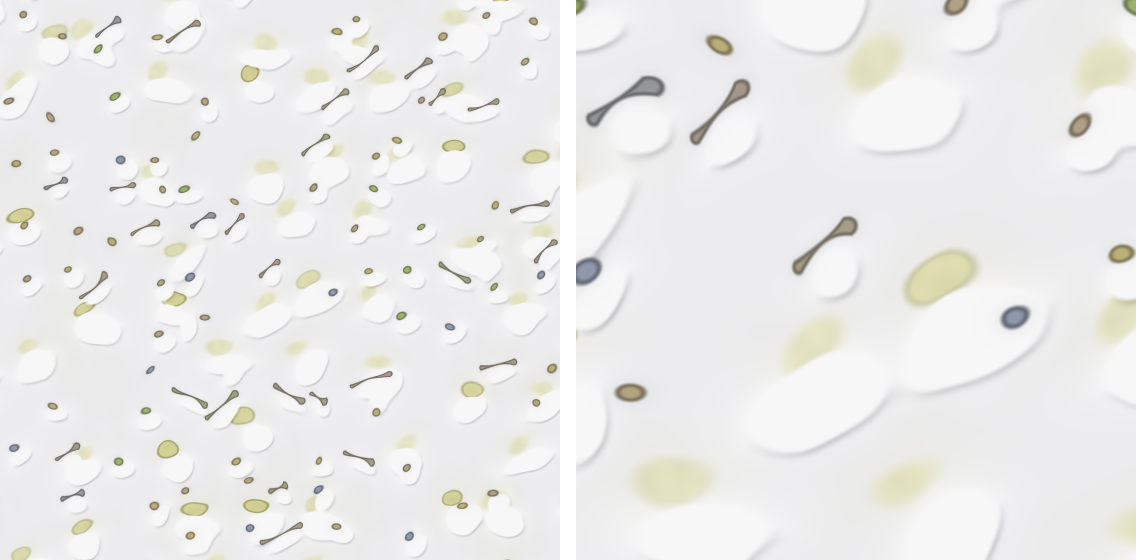
Left, the full canvas; right, a detail of the centre.
A Shadertoy shader for this texture:

```glsl
// Pale embossed paper: white pebbles with yellow-green leaves above them,
// scattered with small dark-rimmed seeds and tilted threads.
// Two jittered grids of ellipses, bent by gradient noise and lit from the upper left.

struct Field {
    float white;      // distance to the white pebbles
    float leaf;       // distance to the nearest leaf
    float crisp;      // sharpness of that leaf
    float seed;       // distance to the nearest seed or thread
    vec3 seedColor;
};

vec4 hash4(vec2 cell, float salt) {
    vec4 h = fract((cell.xyxy + salt * 17.0) * vec4(0.1031, 0.1030, 0.0973, 0.1099));
    h += dot(h, h.wzxy + 33.33);
    return fract((h.xxyz + h.yzzw) * h.zywx);
}

float cornerSlope(vec2 cell, vec2 offset) {
    float angle = 6.2832 * hash4(cell, 9.0).x;
    return dot(vec2(cos(angle), sin(angle)), offset);
}

float gradientNoise(vec2 p) {
    vec2 i = floor(p), f = fract(p);
    vec2 u = f * f * f * (f * (f * 6.0 - 15.0) + 10.0);
    float low = mix(cornerSlope(i, f), cornerSlope(i + vec2(1, 0), f - vec2(1, 0)), u.x);
    float high = mix(cornerSlope(i + vec2(0, 1), f - vec2(0, 1)), cornerSlope(i + 1.0, f - 1.0), u.x);
    return mix(low, high, u.y);
}

vec2 turn(vec2 p, float angle) {
    float c = cos(angle), s = sin(angle);
    return vec2(c * p.x + s * p.y, c * p.y - s * p.x);
}

float ellipse(vec2 p, vec2 radii, float angle) {
    return (length(turn(p, angle) / radii) - 1.0) * min(radii.x, radii.y);
}

float smoothMin(float a, float b, float k) {
    float h = max(k - abs(a - b), 0.0) / k;
    return min(a, b) - h * h * k * 0.25;
}

// Large pebbles, each with a lobe and a leaf at its upper left
void addPebbles(vec2 p, inout Field f) {
    vec2 home = floor(p * 8.0);
    for (int k = 0; k < 9; k++) {
        vec2 cell = home + vec2(k % 3 - 1, k / 3 - 1);
        vec4 a = hash4(cell, 1.0), b = hash4(cell, 2.0), c = hash4(cell, 3.0);
        if (a.z > 0.72) continue;
        vec2 q = p - (cell + 0.15 + 0.7 * a.xy) / 8.0;
        vec2 radii = vec2(0.025 + 0.022 * b.x, 0.017 + 0.012 * b.y);
        f.white = smoothMin(f.white, ellipse(q, radii, mix(-0.3, 0.8, b.z)), 0.01);
        if (b.w > 0.5) {
            vec2 lobe = q - vec2(mix(-0.02, 0.04, c.x), mix(-0.03, 0.015, c.y));
            f.white = smoothMin(f.white, ellipse(lobe, vec2(0.024, 0.014), c.z * 1.4), 0.012);
        }
        vec2 top = q - vec2(mix(-0.025, 0.005, c.w), radii.y + 0.011);
        float leaf = ellipse(top, vec2(0.016 + 0.008 * c.z, 0.010 + 0.005 * c.x), 0.1 + 0.6 * c.y);
        if (leaf < f.leaf) { f.leaf = leaf; f.crisp = smoothstep(0.4, 0.9, a.w); }
    }
}

// Small seeds and threads, most resting on a little pebble
void addSeeds(vec2 p, inout Field f) {
    vec2 home = floor(p * 13.0);
    for (int k = 0; k < 9; k++) {
        vec2 cell = home + vec2(k % 3 - 1, k / 3 - 1);
        vec4 a = hash4(cell, 5.0), b = hash4(cell, 6.0), c = hash4(cell, 7.0);
        if (a.z > 0.58) continue;
        vec2 q = p - (cell + 0.15 + 0.7 * a.xy) / 13.0;
        bool thread = a.w > 0.75;
        float angle = b.y > 0.85 ? -0.5 : mix(0.2, 0.8, b.x);
        float seed = ellipse(q, vec2(0.0075 + 0.002 * b.z, 0.0055 + 0.001 * b.w), angle);
        vec2 under = q - vec2(0.009, -0.016);
        vec2 radii = vec2(0.017, 0.012) + 0.004 * c.xy;
        if (thread) {
            float reach = mix(0.014, 0.034, b.z);
            vec2 along = turn(q, angle);
            float t = clamp(along.x / reach, -1.0, 1.0);
            float width = mix(0.0012, mix(0.004, 0.0065, 0.5 + 0.5 * t), t * t);
            seed = length(along - vec2(t * reach, 0.0)) - width;
            radii = vec2(reach * 0.9, 0.012);
        }
        if (a.w > 0.2)
            f.white = smoothMin(f.white, ellipse(under, radii, thread ? angle : c.z), 0.008);
        if (seed < f.seed) {
            f.seed = seed;
            vec3 tint = mix(vec3(0.74, 0.70, 0.46), vec3(0.67, 0.61, 0.54), c.w);
            if (c.z > 0.88) tint = vec3(0.56, 0.60, 0.67);
            else if (c.z < 0.15) tint = vec3(0.62, 0.70, 0.44);
            f.seedColor = thread ? mix(tint, vec3(0.60, 0.58, 0.55), 0.6) : tint;
        }
    }
}

Field scene(vec2 p) {
    p += 0.011 * vec2(gradientNoise(p * 17.0), gradientNoise(p * 17.0 + 41.3));
    Field f = Field(1.0, 1.0, 0.0, 1.0, vec3(0.6));
    addPebbles(p, f);
    addSeeds(p, f);
    return f;
}

void mainImage(out vec4 fragColor, in vec2 fragCoord) {
    vec2 p = fragCoord / iResolution.y;
    Field f = scene(p);
    float lee = (f.white - scene(p + vec2(-0.0024, 0.0032)).white) / 0.004;

    // Paper with broad warm patches, a yellow cast near leaves and a pale glow
    float warm = smoothstep(0.0, 0.5, gradientNoise(p * 5.0) + 0.35 * gradientNoise(p * vec2(30.0, 13.0)));
    vec3 color = mix(vec3(0.925, 0.924, 0.934), vec3(0.913, 0.912, 0.905), 0.7 * warm);
    color -= vec3(0.008, 0.008, 0.035) * exp(-max(f.leaf, 0.0) / 0.014);
    color += 0.035 * exp(-max(f.white, 0.0) / 0.009) * (1.0 - 0.6 * max(lee, 0.0));

    // Leaves: soft ones fade out, crisp ones carry a dark rim
    float soft = mix(0.005, 0.0015, f.crisp);
    vec3 leafColor = mix(vec3(0.89, 0.885, 0.76), vec3(0.82, 0.81, 0.58), f.crisp);
    leafColor += 0.03 * gradientNoise(p * 60.0);
    leafColor -= 0.25 * f.crisp * smoothstep(-0.0035, 0.0, f.leaf);
    color = mix(color, leafColor, smoothstep(soft, -soft, f.leaf));

    // White pebbles with a thin shadow on the lee side
    color -= vec3(0.13, 0.13, 0.12) * max(lee, 0.0) * exp(-pow((f.white - 0.001) / 0.0025, 2.0));
    color = mix(color, vec3(0.967, 0.967, 0.968), smoothstep(0.0015, -0.002, f.white));

    // Seeds and threads with dark rims
    color -= 0.05 * exp(-max(f.seed, 0.0) / 0.0025);
    vec3 seedColor = mix(f.seedColor, f.seedColor * 0.66, smoothstep(-0.0035, -0.0005, f.seed));
    color = mix(color, seedColor, smoothstep(0.0014, -0.0014, f.seed));

    fragColor = vec4(clamp(color, 0.0, 1.0), 1.0);
}
```
